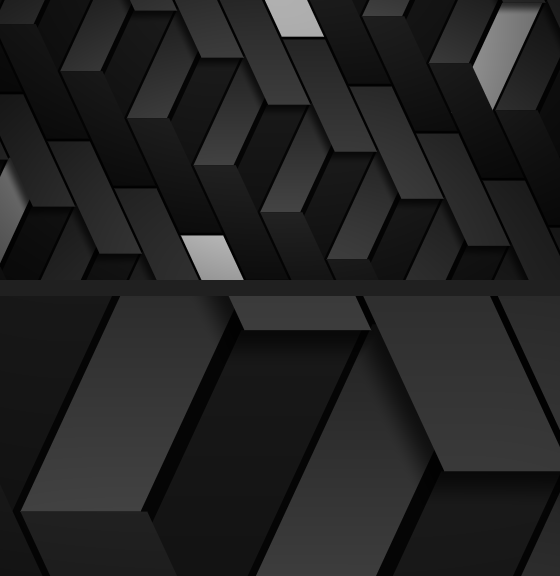
Top: the whole. Bottom: its middle third, enlarged.
Write a WebGL 1 fragment shader that draws this background.

```glsl
precision highp float;

uniform vec2 u_resolution;

// Layout, in canvas heights with y pointing down
const vec2 ORIGIN = vec2(1.010, 0.141);      // corner of one chain of planks
const vec2 STEP_SIDE = vec2(0.238, 0.168);   // to the neighbouring chain
const vec2 STEP_DOWN = vec2(0.112, 1.036);   // to the next link of a chain
const float SLOPE = 0.463;
const float FRONT_WIDTH = 0.151;
const float BACK_WIDTH = 0.143;

// Tones, from the top to the bottom of each plank
const float GAP_TONE = 0.018;
const vec2 FRONT_TONES = vec2(0.155, 0.245);
const vec2 RETURN_TONES = vec2(0.105, 0.070);
const vec2 RISER_TONES = vec2(0.130, 0.260);
const vec2 LOWER_TONES = vec2(0.125, 0.055);
const vec2 ACCENT_TONES = vec2(0.78, 0.66);
const float TONE_VARIATION = 0.16;

// Accents fall where a weighted sum of column, row and kind hits a residue
const vec3 ACCENT_WEIGHTS = vec3(4.0, 13.0, 6.0);
const float ACCENT_RESIDUE = 5.0;
const float ACCENT_PERIOD = 35.0;

// Lighting
const vec2 LIGHT_CENTER = vec2(1.0, 0.40);
const vec2 LIGHT_RANGE = vec2(0.25, 1.30);
const float LIGHT_FLOOR = 0.45;
const float SHADOW_REACH = 0.045;
const float SHADOW_TONE = 0.35;

float hash(vec3 id) {
  return fract(sin(dot(id, vec3(12.99, 78.23, 37.72))) * 4375.85);
}

// Leaning plank from its top left corner: x = edge distance, y = 0..1 downwards
vec2 plank(vec2 q, float lean, float width, float len) {
  float side = abs(q.x - lean * q.y - 0.5 * width) - 0.5 * width;
  float ends = abs(q.y - 0.5 * len) - 0.5 * len;
  return vec2(max(side * inversesqrt(1.0 + lean * lean), ends),
              clamp(q.y / len, 0.0, 1.0));
}

float plankTone(vec2 tones, float along, vec2 cell, float kind) {
  vec3 id = vec3(cell, kind);
  float key = dot(id, ACCENT_WEIGHTS) - ACCENT_RESIDUE;
  if (mod(key + 0.5, ACCENT_PERIOD) < 1.0) tones = ACCENT_TONES;
  float vary = 1.0 + TONE_VARIATION * (hash(id) - 0.5);
  return mix(tones.x, tones.y, along) * vary;
}

void main() {
  float pixel = 1.0 / u_resolution.y;
  vec2 p = gl_FragCoord.xy * pixel;
  p.y = 1.0 - p.y;

  // Skewed lattice coordinates
  vec2 r = p - ORIGIN;
  float area = STEP_SIDE.x * STEP_DOWN.y - STEP_SIDE.y * STEP_DOWN.x;
  vec2 base = floor(vec2(r.x * STEP_DOWN.y - r.y * STEP_DOWN.x,
                         r.y * STEP_SIDE.x - r.x * STEP_SIDE.y) / area);

  float back = GAP_TONE;
  float front = 0.0;
  float frontCover = 0.0;
  float shadowDist = 1.0;

  for (int j = 0; j <= 1; j++) {
    for (int i = -1; i <= 1; i++) {
      vec2 cell = base + vec2(float(i), float(j));
      vec2 q = r - cell.x * STEP_SIDE - cell.y * STEP_DOWN;

      for (int k = 0; k < 4; k++) {
        float kind = float(k);
        bool inFront = k == 0 || k == 3;
        vec2 shape;
        vec2 tones;
        if (k == 0) {
          shape = plank(q, SLOPE, FRONT_WIDTH, 0.401);
          tones = FRONT_TONES;
          shadowDist = min(shadowDist, shape.x);
        } else if (k == 1) {
          shape = plank(q - vec2(0.182, 0.401), -SLOPE, BACK_WIDTH, 0.391);
          tones = RETURN_TONES;
        } else if (k == 2) {
          shape = plank(q - vec2(0.100, 0.226), -SLOPE, BACK_WIDTH, 0.391);
          tones = RISER_TONES;
        } else {
          shape = plank(q - vec2(-0.081, 0.617), SLOPE, FRONT_WIDTH, 0.409);
          tones = LOWER_TONES;
        }
        float cover = clamp(0.5 - shape.x / pixel, 0.0, 1.0);
        float tone = plankTone(tones, shape.y, cell, kind);
        if (inFront) {
          front += tone * cover;
          frontCover += cover;
        } else {
          back = mix(back, tone, cover);
        }
      }
    }
  }

  // Soft shadow of the front planks on those behind
  back *= mix(SHADOW_TONE, 1.0, smoothstep(0.0, SHADOW_REACH, shadowDist));
  float tone = front + back * (1.0 - min(frontCover, 1.0));

  // Pool of light fading towards the corners
  float fade = smoothstep(LIGHT_RANGE.x, LIGHT_RANGE.y, distance(p, LIGHT_CENTER));
  tone *= mix(1.0, LIGHT_FLOOR, fade);
  gl_FragColor = vec4(vec3(tone), 1.0);
}
```
